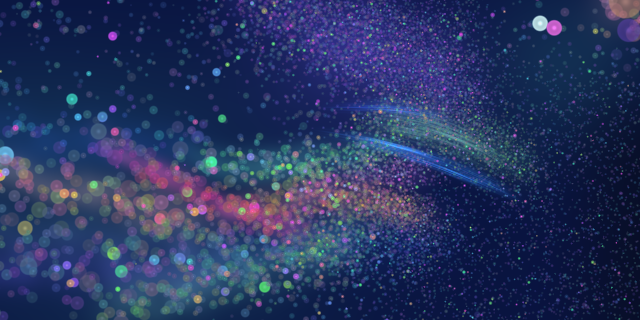
Write a WebGL 2 fragment shader that draws this background.

```glsl
#version 300 es
precision highp float;
uniform vec2 u_resolution;
out vec4 fragColor;

// Dots
const int SIZE_LEVELS = 8;
const int LAYERS_PER_SIZE = 5;
const float LARGEST_RADIUS = 0.028;
const float SIZE_RATIO = 0.7;
const float CELL_PER_RADIUS = 5.0;
const float STRAY_DENSITY = 0.1;
const float HUE_SCATTER = 0.32;
// Light
const float GLOW = 0.36;
const float STREAK_LIGHT = 0.62;
// Colours
const vec3 NAVY = vec3(0.035, 0.075, 0.25);
const vec3 TEAL = vec3(0.08, 0.21, 0.34);
const vec3 NIGHT = vec3(0.03, 0.05, 0.13);
const vec3 STRAY = vec3(0.25, 0.36, 0.68);
const vec3 RED = vec3(0.95, 0.2, 0.42);
const vec3 PEACH = vec3(0.8, 0.56, 0.43);
const vec3 MINT = vec3(0.35, 0.76, 0.58);
const vec3 ORANGE = vec3(0.9, 0.5, 0.32);
const vec3 GREEN = vec3(0.38, 0.66, 0.42);
const vec3 BLUE = vec3(0.14, 0.32, 0.78);
const vec3 SKY = vec3(0.2, 0.56, 0.95);
const vec3 VIOLET = vec3(0.36, 0.25, 0.68);
const vec3 MAGENTA = vec3(0.88, 0.42, 0.88);
const vec3 SLATE = vec3(0.32, 0.45, 0.46);

vec3 hash3(vec3 p) {
  p = fract(p * vec3(0.1031, 0.103, 0.0973));
  p += dot(p, p.yxz + 33.33);
  return fract((p.xxy + p.yxx) * p.zyx);
}

float noise(vec2 p) {
  vec2 i = floor(p), f = smoothstep(0.0, 1.0, p - i), e = vec2(1, 0);
  float low = mix(hash3(vec3(i, 3)).x, hash3(vec3(i + e, 3)).x, f.x);
  float high = mix(hash3(vec3(i + e.yx, 3)).x, hash3(vec3(i + 1.0, 3)).x, f.x);
  return mix(low, high, f.y);
}

float bell(float x) { return exp(-x * x); }

float blob(vec2 p, vec2 centre, vec2 size) { return bell(length((p - centre) / size)); }

// Soft bowed ribbon between ends.xy and ends.zw; alpha is its strength
vec4 ribbon(vec2 p, vec4 ends, float bend, float width, vec3 colour, float strength) {
  float t = (p.x - ends.x) / (ends.z - ends.x);
  float y = mix(ends.y, ends.w, t) + bend * 4.0 * t * (1.0 - t);
  float fade = smoothstep(0.0, 0.25, t) * (1.0 - smoothstep(0.75, 1.0, t));
  return vec4(colour, 1) * strength * fade * bell((p.y - y) / width);
}

// Colour and density of the particle cloud
vec4 cloud(vec2 p) {
  return ribbon(p, vec4(0.24, 0.61, 1.03, 0.27), -0.055, 0.045, RED, 1.0)
    + ribbon(p, vec4(-0.25, 0.52, 0.8, 0.27), 0.0, 0.06, PEACH, 0.75)
    + ribbon(p, vec4(0.5, 0.52, 1.3, 0.55), -0.045, 0.05, MINT, 0.75)
    + ribbon(p, vec4(0.65, 0.34, 1.42, 0.29), 0.065, 0.055, ORANGE, 0.65)
    + ribbon(p, vec4(0.2, 0.03, 1.25, 0.3), -0.03, 0.085, GREEN, 0.65)
    + ribbon(p, vec4(-0.4, 0.6, 0.75, 0.52), 0.0, 0.09, BLUE, 0.35)
    + ribbon(p, vec4(-0.5, 0.18, 0.8, 0.15), 0.0, 0.085, VIOLET, 0.55)
    + ribbon(p, vec4(0.85, 0.36, 1.4, 0.47), 0.03, 0.045, MAGENTA, 0.35)
    + ribbon(p, vec4(0.6, 1.08, 1.6, 0.66), 0.02, 0.15, VIOLET, 0.52)
    + ribbon(p, vec4(-0.4, 0.32, 0.9, 0.2), 0.0, 0.08, SLATE, 0.5)
    + ribbon(p, vec4(0.5, 0.2, 1.5, 0.28), 0.0, 0.11, BLUE, 0.35)
    + ribbon(p, vec4(1.05, 0.62, 1.75, 0.44), 0.06, 0.08, GREEN, 0.32)
    + vec4(PEACH, 1) * 0.6 * blob(p, vec2(1.97, 1), vec2(0.11, 0.09));
}

// Dot radius: wide at the near left, fine in the focal plane
float focusRadius(vec2 p) {
  float near = 1.0 - smoothstep(0.15, 1.42, p.x);
  near *= 1.0 - 0.65 * smoothstep(0.45, 0.85, p.y);
  return 0.0027 + 0.021 * near + 0.022 * blob(p, vec2(1.9, 1), vec2(0.25, 0.16));
}

vec3 backdrop(vec2 p) {
  vec3 c = mix(NAVY, TEAL, 0.75 * blob(p, vec2(0.15, 0.55), vec2(0.75, 0.32)));
  c = mix(c, TEAL, 0.8 * blob(p, vec2(1.78, 0.8), vec2(0.26, 0.25)));
  c = mix(c, TEAL, 0.5 * blob(p, vec2(0.45, 0), vec2(0.6, 0.3)));
  c += VIOLET * 0.2 * blob(p, vec2(1.12, 0.8), vec2(0.32, 0.24));
  return mix(c, NIGHT, 0.8 * smoothstep(1.65, 2.05, p.x) * (1.0 - smoothstep(0.45, 0.9, p.y)));
}

// Fan of threads closing toward the right
vec3 streaks(vec2 p) {
  float t = (p.x - 1.05) / 0.55;
  float lower = 0.575 - 0.1 * t - 0.09 * t * t;
  float upper = 0.665 - 0.16 * t * t * t;
  float v = (p.y - lower) / max(upper - lower, 0.03);
  float threads = noise(vec2(t * 3.0, v * 22.0)) * (0.5 + noise(vec2(t * 9.0, v * 50.0)));
  float fade = smoothstep(-0.15, 0.35, t) * (1.0 - smoothstep(0.65, 1.12, t));
  vec3 c = SKY * bell((v - 0.05) / 0.14);
  c += GREEN * 0.85 * bell((v - 0.68) / 0.26) * smoothstep(0.15, 0.5, t);
  c += BLUE * 0.8 * bell((v - 1.02) / 0.14) * (1.0 - smoothstep(0.3, 0.7, t));
  return c * fade * (0.2 + 1.3 * threads);
}

// Lens disc with a bright heart
vec3 paintDisc(vec3 base, float d, float radius, vec3 colour, float alpha) {
  float soft = 1.0 / u_resolution.y, k = d / radius;
  float mask = 1.0 - smoothstep(radius - soft, radius + soft, d);
  float shade = 0.85 + 0.15 * k * k + 0.4 * bell(k * 3.7);
  return mix(base, min(colour * shade, 1.0), mask * alpha);
}

vec3 scatterDots(vec3 col, vec2 p) {
  for (int i = 0; i < SIZE_LEVELS * LAYERS_PER_SIZE; i++) {
    float layer = float(i), angle = layer * 2.4;
    float radius = LARGEST_RADIUS * pow(SIZE_RATIO, float(i / LAYERS_PER_SIZE));
    float cell = radius * CELL_PER_RADIUS;
    mat2 turn = mat2(cos(angle), sin(angle), -sin(angle), cos(angle));
    vec2 shift = vec2(7.3, 3.7) * layer, q = turn * p / cell + shift, id = floor(q);
    vec3 place = hash3(vec3(id, layer)), look = hash3(vec3(id, layer + 61.0));
    vec2 centre = id + 0.5 + (place.xy - 0.5) * 0.6;
    float size = radius * mix(0.65, 1.0, place.z), d = length(q - centre) * cell;
    if (d > size + 1.0 / u_resolution.y) continue;
    vec2 home = transpose(turn) * (centre - shift) * cell;
    vec4 c = cloud(home);
    float density = (STRAY_DENSITY + 1.1 * c.a) * bell(log2(radius / focusRadius(home)) / 0.75);
    if (fract(look.x * 17.0 + place.z) > density) continue;
    vec3 tint = (c.rgb + STRAY * 0.1) / (c.a + 0.1);
    vec3 rainbow = 0.6 + 0.4 * cos(6.283 * (look.x + vec3(0, 0.4, 0.75)));
    float spark = step(0.93, look.z);
    tint = mix(tint, rainbow, HUE_SCATTER + 0.35 * spark) * (1.0 + 0.25 * spark);
    col = paintDisc(col, d, size, tint, mix(0.22, 0.54, look.y) + 0.38 * spark);
  }
  return col;
}

void main() {
  vec2 p = gl_FragCoord.xy / u_resolution.y;
  vec2 warped = p + 0.035 * (vec2(noise(p * 7.0), noise(p * 7.0 + 40.0)) - 0.5);
  vec3 col = backdrop(p) + cloud(warped).rgb * GLOW * (0.7 + 0.6 * noise(p * 14.0));
  col = scatterDots(col + streaks(p) * STREAK_LIGHT, p);
  // Leading lights
  col = paintDisc(col, length(p - vec2(1.688, 0.927)), 0.024, vec3(0.8, 0.95, 0.97), 0.95);
  col = paintDisc(col, length(p - vec2(1.732, 0.913)), 0.024, MAGENTA, 0.95);
  col = paintDisc(col, length(p - vec2(1.965, 0.905)), 0.036, VIOLET, 0.6);
  col = paintDisc(col, length(p - vec2(1.955, 0.995)), 0.052, PEACH, 0.5);
  fragColor = vec4(min(col, 1.0), 1);
}
```
